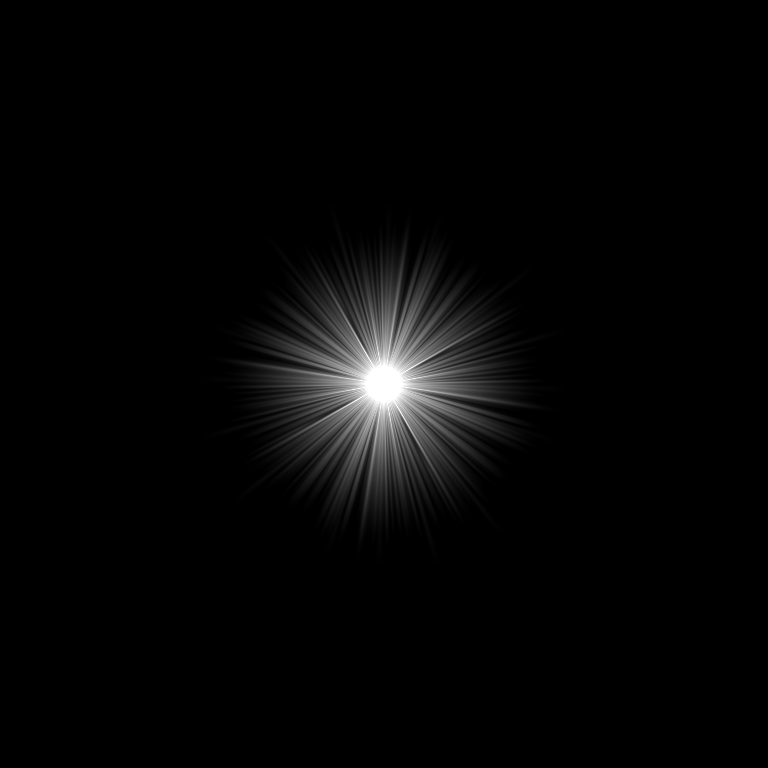
This background is drawn by a WebGL 1 fragment shader. Its source:

```glsl
precision highp float;

uniform vec2 u_resolution;

const float QUARTER = 90.0;

float hash(float n, float seed) {
    vec2 p = fract(vec2(n, n + seed) * vec2(0.1031, 0.1137) + seed * 0.071);
    p += dot(p, p.yx + 33.33);
    return fract((p.x + p.y) * p.x);
}

// Smooth noise that repeats each quarter turn
float angularNoise(float degrees, float cells, float seed) {
    float x = degrees / QUARTER * cells;
    float cell = floor(x);
    float blend = smoothstep(0.0, 1.0, x - cell);
    float left = hash(mod(cell, cells), seed);
    float right = hash(mod(cell + 1.0, cells), seed);
    return mix(left, right, blend);
}

// Angular profile of a ray, wrapped within the quarter turn
float ray(float degrees, float center, float width) {
    float offset = mod(degrees - center + 0.5 * QUARTER, QUARTER) - 0.5 * QUARTER;
    return exp(-offset * offset / (width * width));
}

float falloff(float radius, float reach, float power) {
    return pow(max(1.0 - radius / reach, 0.0), power);
}

// Soft fibres with an uneven outer edge
float fibres(float degrees, float radius) {
    float broad = angularNoise(degrees, 19.0, 3.0);
    float medium = angularNoise(degrees, 40.0, 11.0);
    float fine = angularNoise(degrees, 72.0, 23.0);
    float texture = broad * 0.15 + medium * 0.45 + fine * 0.4;
    float detail = smoothstep(0.012, 0.085, radius);
    float contrast = mix(1.0, 0.25 + 1.5 * texture, detail);
    float reach = mix(0.155, 0.23, medium * 0.5 + fine * 0.5);
    return 0.7 * contrast * falloff(radius, reach, 1.6);
}

// Bright inner streaks, their long neighbours and a fan of faint tips
float streaks(float degrees, float radius) {
    float light = 0.0;
    for (int i = 0; i < 2; i++) {
        float k = float(i);
        light += (0.5 + 0.2 * k) * ray(degrees, 10.3 + 20.4 * k, 0.9)
            * falloff(radius, 0.22, 2.2);
        light += 0.2 * ray(degrees, 16.6 + 21.6 * k, 0.8)
            * falloff(radius, 0.25, 1.1);
    }
    for (int i = 0; i < 3; i++) {
        float k = float(i);
        float center = 71.5 + k * (11.5 - 1.5 * k);
        light += 0.18 * ray(degrees, center, 0.8) * falloff(radius, 0.24, 1.1);
    }
    return light;
}

void main() {
    vec2 p = (gl_FragCoord.xy - 0.5 * u_resolution)
        / min(u_resolution.x, u_resolution.y);
    float radius = length(p);
    float angle = atan(p.y, p.x + step(radius, 0.00001));
    float degrees = mod(angle * 57.2958, QUARTER);

    // Narrow shadow beside the strongest streak
    float shadowBand = smoothstep(0.03, 0.06, radius)
        * (1.0 - smoothstep(0.08, 0.14, radius));
    float shadow = 1.0 - 0.75 * shadowBand * ray(degrees, 27.7, 1.3);

    // Streaks emerge gradually from the soft glow
    float emergence = smoothstep(0.01, 0.045, radius);
    float glow = 1.2 * exp(-radius / 0.022);
    float light = fibres(degrees, radius) * shadow
        + streaks(degrees, radius) * emergence + glow;
    gl_FragColor = vec4(vec3(clamp(light, 0.0, 1.0)), 1.0);
}
```
